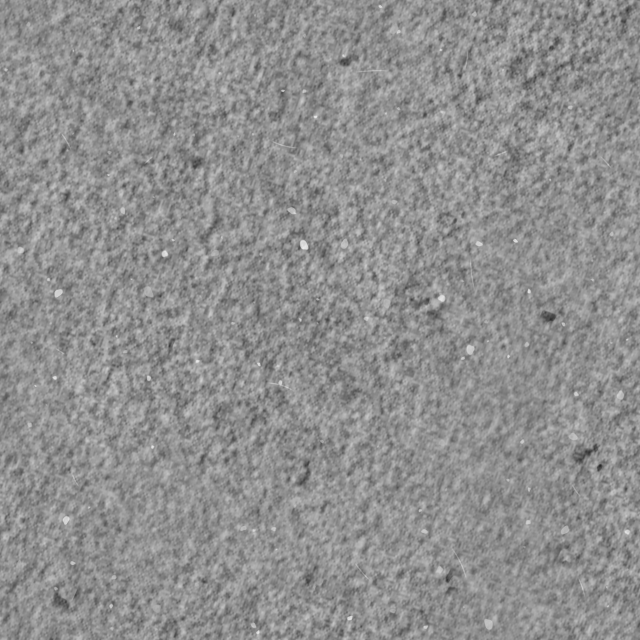
A three.js fragment shader for this texture:

```glsl
// Dry grey soil: layered, steeply slanted value noise with an embossed relief
// makes the crumbly ground; jittered grids scatter dark dents, pale pebbles,
// tiny grit and thin curved fibres over it.
#define BASE_TONE 0.567
#define GRAIN_FREQ 155.0
#define GRAIN_CONTRAST 1.0
#define RELIEF_STRENGTH 0.19
#define SLANT_ANGLE 0.4
#define DENT_DEPTH 0.22
#define PEBBLE_CELLS 14.0
#define GRIT_CELLS 31.0
#define FIBRE_CELLS 6.0
#define DENT_CELLS 5.0
#define EDGE_SOFTNESS 0.0016

varying vec2 vUv;

float hash(vec2 p) {
  return fract(sin(dot(p, vec2(127.1, 311.7))) * 43758.5453);
}

vec2 hash2(vec2 p) {
  return vec2(hash(p + 3.7), hash(p + 19.3));
}

mat2 rotation(float angle) {
  float c = cos(angle), s = sin(angle);
  return mat2(c, s, -s, c);
}

// Value noise centred on zero
float noise(vec2 p) {
  vec2 i = floor(p), f = fract(p);
  f = f * f * (3.0 - 2.0 * f);
  float low = mix(hash(i), hash(i + vec2(1.0, 0.0)), f.x);
  float high = mix(hash(i + vec2(0.0, 1.0)), hash(i + vec2(1.0, 1.0)), f.x);
  return mix(low, high, f.y) - 0.5;
}

// Crumbs at four scales, each octave turned to hide the lattice
float grain(vec2 p) {
  float sum = 0.0;
  float frequency = GRAIN_FREQ * 0.22;
  for (int i = 0; i < 4; i++) {
    float octave = float(i);
    float weight = mix(0.05, 0.165, smoothstep(0.0, 2.2, octave));
    sum += weight * noise(p * frequency + 17.3 * octave);
    p = rotation(0.5) * p;
    frequency *= 2.1;
  }
  return sum;
}

// Side-lit height difference, light from the left across the slant
float relief(vec2 p) {
  vec2 toLight = vec2(-0.0022, 0.0003);
  float f = GRAIN_FREQ * 0.68;
  return noise((p - toLight) * f) - noise((p + toLight) * f);
}

// Offset from the jittered centre of the cell, in canvas units
vec2 scatter(vec2 uv, float cells, float seed, out vec2 id) {
  id = floor(uv * cells) + seed;
  vec2 centre = 0.25 + 0.5 * hash2(id);
  return (fract(uv * cells) - centre) / cells;
}

// Lumpy stones: x is coverage, y is brightness
vec2 stones(vec2 uv, float cells, float seed, float share, float minSize, float maxSize) {
  vec2 id;
  vec2 q = scatter(uv, cells, seed, id);
  float pick = hash(id + 5.1);
  float size = mix(minSize, maxSize, pow(hash(id + 7.9), 2.0));
  q = rotation(6.283 * hash(id + 2.3)) * q;
  q.y *= 1.0 + 0.6 * hash(id + 11.7);
  float angle = atan(q.y, q.x + 0.00001);
  float lump = 1.0 + 0.08 * sin(3.0 * angle + 40.0 * pick) + 0.05 * sin(4.0 * angle);
  float d = length(q) - size * lump;
  float cover = 1.0 - smoothstep(-EDGE_SOFTNESS, EDGE_SOFTNESS, d);
  float bright = mix(0.68, 0.93, hash(id + 13.1));
  return vec2(cover * step(pick, share), bright);
}

// Thin bent strands of plant matter
float fibres(vec2 uv) {
  vec2 id;
  vec2 q = scatter(uv, FIBRE_CELLS, 61.0, id);
  q = rotation(6.283 * hash(id + 1.9)) * q;
  q.y += (hash(id + 4.3) - 0.5) * 16.0 * q.x * q.x;
  float halfLength = mix(0.008, 0.03, hash(id + 8.7));
  float strand = 1.0 - smoothstep(0.0003, 0.0018, abs(q.y));
  float ends = 1.0 - smoothstep(halfLength * 0.5, halfLength, abs(q.x));
  return strand * ends * step(hash(id + 6.1), 0.28);
}

// Ragged hollows with dark crevices
float dents(vec2 uv) {
  vec2 id;
  vec2 q = scatter(uv, DENT_CELLS, 83.0, id);
  q += 0.014 * vec2(noise(uv * 40.0), noise(uv * 40.0 + 9.0));
  float radius = mix(0.018, 0.042, hash(id + 3.1));
  float hollow = 1.0 - smoothstep(0.2 * radius, radius, length(q));
  vec2 slanted = rotation(SLANT_ANGLE) * uv;
  float crevice = smoothstep(0.0, 0.3, noise(slanted * vec2(120.0, 75.0)));
  return hollow * crevice * step(hash(id + 9.7), 0.4);
}

void main() {
  // Ground, stretched along the slant and rougher in places
  vec2 ground = rotation(SLANT_ANGLE) * vUv * vec2(1.12, 0.86);
  float roughness = 1.0 + 0.45 * noise(vUv * 5.0 + 31.0);
  float detail = grain(ground) + RELIEF_STRENGTH * relief(ground);
  detail *= GRAIN_CONTRAST * roughness;
  float tone = BASE_TONE + 0.035 * noise(vUv * 9.0) + detail - 0.6 * detail * detail;
  tone -= DENT_DEPTH * dents(vUv);

  // Pale debris on top
  tone += 0.12 * fibres(vUv);
  vec2 grit = stones(vUv, GRIT_CELLS, 41.0, 0.11, 0.0016, 0.0038);
  tone = mix(tone, grit.y + 0.3 * detail, 0.8 * grit.x);
  vec2 pebble = stones(vUv, PEBBLE_CELLS, 7.0, 0.22, 0.0035, 0.0095);
  tone = mix(tone, pebble.y + 0.3 * detail, 0.85 * pebble.x);

  gl_FragColor = vec4(vec3(clamp(tone, 0.0, 1.0)), 1.0);
}
```
